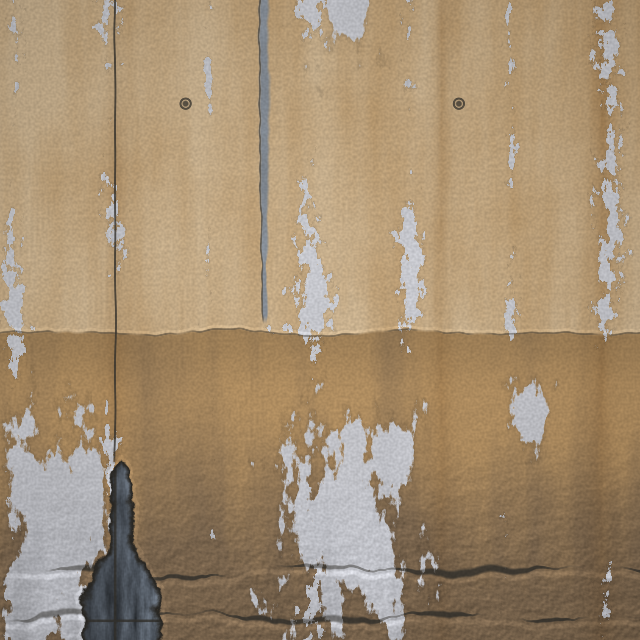
A WebGL 1 fragment shader for this texture:

```glsl
precision highp float;
// Weathered ochre plaster wall: peeling paint, stains, joints, cracks and a broken gap.
uniform vec2 u_resolution;

const vec3 PALE = vec3(0.755, 0.665, 0.535);
const vec3 OCHRE = vec3(0.665, 0.535, 0.365);
const vec3 BROWN = vec3(0.47, 0.39, 0.30);
const vec3 WHITE = vec3(0.745, 0.755, 0.785);
const vec3 SLATE = vec3(0.44, 0.48, 0.53);
const vec3 DARK = vec3(0.20, 0.19, 0.17);
const float LEDGE_Y = 0.48;
const float JOINT_X = 0.18;
const float STRIP_X = 0.413;
const float STREAK_STEP = 0.155;
const float GRAIN = 0.10;
const float RELIEF = 0.32;

vec2 gradientAt(vec2 cell) {
  float h = fract(sin(dot(cell, vec2(127.1, 311.7))) * 43758.545);
  return vec2(cos(h * 6.2832), sin(h * 6.2832));
}

float noise(vec2 p) {
  vec2 i = floor(p), f = fract(p);
  vec2 u = f * f * f * (f * (f * 6.0 - 15.0) + 10.0);
  vec2 e = vec2(1.0, 0.0);
  float low = mix(dot(gradientAt(i), f), dot(gradientAt(i + e), f - e), u.x);
  float high = mix(dot(gradientAt(i + e.yx), f - e.yx),
                   dot(gradientAt(i + 1.0), f - 1.0), u.x);
  return mix(low, high, u.y);
}

float fbm(vec2 p) {
  float sum = 0.0, amp = 0.6;
  for (int i = 0; i < 5; i++) {
    sum += amp * noise(p);
    p = p * 2.03 + 17.3;
    amp *= 0.55;
  }
  return sum;
}

float stroke(float d, float width) {
  return 1.0 - smoothstep(width * 0.5, width * 1.5, abs(d));
}

float above(float edge, float soft, float v) {
  return smoothstep(edge - soft, edge + soft, v);
}

// Rounded box falloff: one at the centre, zero on the outline.
float patchField(vec2 p, vec2 centre, vec2 size) {
  vec2 q = (p - centre) / size;
  q *= q;
  return 1.0 - sqrt(sqrt(dot(q, q)));
}

// Positive where the paint has peeled to white.
float peelField(vec2 p) {
  float fine = fbm(p * vec2(60.0, 34.0));
  float big = patchField(p, vec2(0.085, 0.15), vec2(0.085, 0.25));
  big = max(big, patchField(p, vec2(0.55, 0.18), vec2(0.125, 0.20)));
  big = max(big, 0.6 * patchField(p, vec2(0.53, 0.98), vec2(0.06, 0.11)));
  big = max(big, 0.6 * patchField(p, vec2(0.83, 0.34), vec2(0.035, 0.08)));
  float field = 0.9 * big + 1.1 * fbm(p * vec2(17.0, 7.0) + 4.0) + 0.35 * fine;
  // Runs of flakes down evenly spaced columns
  for (int i = 0; i < 7; i++) {
    float k = float(i);
    float x = 0.02 + STREAK_STEP * k + 0.02 * noise(vec2(k * 3.7, p.y * 5.0));
    float width = 0.013 + 0.006 * sin(k * 2.4);
    float run = noise(vec2(k * 7.3 + 0.4, p.y * 5.0 + k));
    float streak = 0.12 - 0.4 * abs(p.x - x) / width + 1.5 * run + 1.3 * fine;
    field = max(field, streak - 0.25 * (1.0 - above(LEDGE_Y, 0.06, p.y)));
  }
  // Crumbled paint along the left of the ledge
  float crumble = 0.1 - abs(p.y - LEDGE_Y - 0.008) * 32.0 + 1.4 * fine;
  return max(field, crumble - 3.0 * above(0.52, 0.06, p.x) - 0.6 * (1.0 - above(0.3, 0.1, p.x)));
}

// Positive inside the broken gap, in canvas units.
float gapField(vec2 p) {
  float halfWidth = mix(0.060, 0.017, smoothstep(0.07, 0.16, p.y));
  halfWidth *= 1.0 - smoothstep(0.24, 0.30, p.y);
  return halfWidth - abs(p.x - 0.19) + 0.018 * fbm(p * 24.0) - 0.02 * smoothstep(0.27, 0.31, p.y);
}

float surface(vec2 p) {
  return fbm(p * vec2(28.0, 42.0)) + 0.3 * noise(p * 130.0);
}

void main() {
  vec2 p = gl_FragCoord.xy / u_resolution;
  float drip = fbm(vec2(p.x * 11.0, p.y * 1.1 + 3.0));
  float cloud = fbm(p * 4.0 + 8.0);
  float ledge = p.y - LEDGE_Y - 0.012 * noise(vec2(p.x * 7.0, 2.0)) - 0.004 * noise(p.xx * 31.0);
  float upper = above(0.0, 0.003, ledge);
  float low = 1.0 - smoothstep(0.0, 0.40, p.y);

  // Stained plaster, darker below the ledge
  float stainTop = 0.20 + 0.30 * p.x * p.y + 0.9 * drip + 0.5 * cloud;
  vec3 top = mix(PALE, OCHRE, clamp(stainTop, 0.0, 1.0));
  vec3 bottom = mix(OCHRE, BROWN, clamp(1.15 * low + 0.8 * drip + 0.5 * cloud + 0.1, 0.0, 1.0));
  bottom *= 1.0 - 0.10 * smoothstep(0.38, 0.48, p.y);
  vec3 color = mix(bottom, top, upper);
  float seep = exp(-abs(p.x - JOINT_X) * 60.0) + exp(-abs(p.x - 0.69) * 60.0) + exp(-abs(p.x - 0.94) * 45.0);
  color *= 1.0 - vec3(0.10, 0.14, 0.20) * seep * (0.7 + drip);

  // Peeled paint with a stained rim
  float peel = peelField(p);
  float bare = above(0.27, 0.05, peel);
  color *= 1.0 - 0.10 * smoothstep(0.08, 0.25, peel) * (1.0 - bare);
  vec3 paint = WHITE * (1.0 + 0.10 * cloud - 0.10 * low * smoothstep(0.0, 0.3, drip));
  color = mix(color, paint, bare * 0.95);

  // Surface relief, rougher toward the ground
  float slope = surface(p) - surface(p + vec2(-0.002, 0.003));
  color *= 1.0 + RELIEF * slope * (0.25 + 1.1 * low) * (1.0 - 0.5 * bare);

  // Ledge crack and joints
  color = mix(color, DARK, 0.40 * stroke(ledge, 0.0013) * above(0.0, 0.2, noise(p.xx * 13.0) + 0.15));
  color *= 1.0 + 0.08 * stroke(ledge - 0.004, 0.002);
  float sway = 0.003 * noise(vec2(5.0, p.y * 9.0));
  color = mix(color, DARK, 0.8 * stroke(p.x - JOINT_X - sway, 0.0015) * above(0.28, 0.01, p.y));
  float stripD = p.x - STRIP_X - sway;
  float stripW = 0.003 + 0.004 * smoothstep(0.5, 0.8, p.y) + 0.003 * noise(p * vec2(8.0, 40.0));
  float stripOn = above(0.5, 0.008, p.y);
  color = mix(color, SLATE * (1.08 + 0.4 * cloud), 0.9 * stripOn * stroke(stripD, stripW));
  color = mix(color, DARK, 0.55 * stripOn * stroke(stripD + stripW, 0.0012));

  // Broken cracks between the lowest courses
  for (int i = 0; i < 2; i++) {
    float k = float(i);
    float d = p.y - 0.032 - 0.073 * k - 0.035 * fbm(vec2(p.x * 5.0, k * 9.0 + 0.3));
    float open = noise(vec2(p.x * 9.0, k * 5.0 + 0.6));
    float width = 0.0015 + 0.008 * max(open, 0.0);
    color *= 1.0 + 0.14 * stroke(d + 0.010, 0.004);
    color = mix(color, DARK, stroke(d, width) * (0.85 - 0.35 * bare) * above(-0.1, 0.2, open));
  }

  // Slate backing seen through the gap, shaded under its edge
  float gap = gapField(p);
  vec3 backing = SLATE * (0.75 + 0.8 * fbm(p * vec2(40.0, 9.0)));
  backing *= 0.75 + 0.35 * smoothstep(JOINT_X, JOINT_X + 0.04, p.x);
  backing = mix(backing, DARK, 0.8 * max(stroke(p.x - JOINT_X, 0.002), stroke(p.y - 0.03, 0.002)));
  backing = mix(DARK * 0.8, backing, smoothstep(0.001, 0.011, gap));
  color *= 1.0 + 0.12 * stroke(gap + 0.004, 0.003);
  color = mix(color, backing, above(0.0, 0.0015, gap));

  // Pair of recessed bolts
  for (int i = 0; i < 2; i++) {
    float r = length(p - vec2(0.29 + 0.427 * float(i), 0.838));
    color = mix(color, DARK, 0.75 * max(stroke(r - 0.008, 0.0016), 1.0 - smoothstep(0.003, 0.006, r)));
  }

  // Fine grain and soft vignette
  color *= 1.0 + GRAIN * noise(p * 230.0);
  vec2 q = p - 0.5;
  color *= 1.04 - 0.28 * dot(q, q);
  gl_FragColor = vec4(color, 1.0);
}
```
